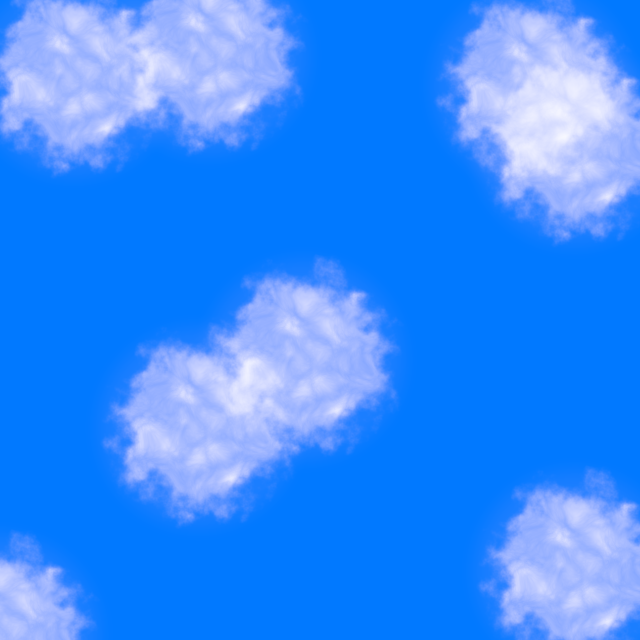
A Shadertoy shader for this texture:

```glsl
// Fluffy lilac-white cumulus puffs scattered over a vivid blue sky.

const vec3 SKY = vec3(0.005, 0.475, 1.0);
const vec3 THIN_TINT = vec3(1.0, 0.62, 1.0);   // colour that thin vapour leans to
const vec3 CLOUD_WHITE = vec3(1.0);

const float PUFF_RADIUS = 0.152;
const float BILLOW_SCALE = 15.0;
const float BILLOW_CONTRAST = 0.52;
const float BASE_DENSITY = 0.41;
const float CORE_DENSITY = 0.13;
const float WARP = 0.45;
const float EDGE_SCALE = 19.0;
const float EDGE_ROUGHNESS = 0.34;
const float EDGE_SOFTNESS = 0.34;
const float HALO = 0.10;
const vec2 SEED = vec2(37.3, 11.7);

const int PUFF_COUNT = 8;
const vec2 PUFFS[PUFF_COUNT] = vec2[](
    vec2(0.115, 0.879), vec2(0.326, 0.913),
    vec2(0.831, 0.866), vec2(0.898, 0.772),
    vec2(0.310, 0.332), vec2(0.475, 0.438),
    vec2(0.898, 0.108), vec2(0.000, 0.008));

// Random gradient in [-1, 1] from an integer hash
vec2 hashGradient(vec2 cell) {
    uvec2 q = uvec2(ivec2(cell)) * uvec2(1597u, 3812u) + uvec2(911u, 577u);
    uint h = (q.x ^ (q.y * 2053u)) * 26699u;
    h = (h ^ (h >> 15)) * 48271u;
    h = (h ^ (h >> 13)) * 69621u;
    h ^= h >> 16;
    return vec2(h & 0xffffu, h >> 16) / 32767.5 - 1.0;
}

// Signed gradient noise
float noise(vec2 p) {
    vec2 i = floor(p), f = p - i;
    vec2 u = f * f * f * (f * (f * 6.0 - 15.0) + 10.0);
    vec2 e = vec2(0.0, 1.0);
    float a = dot(hashGradient(i), f);
    float b = dot(hashGradient(i + e.yx), f - e.yx);
    float c = dot(hashGradient(i + e.xy), f - e.xy);
    float d = dot(hashGradient(i + e.yy), f - e.yy);
    return mix(mix(a, b, u.x), mix(c, d, u.x), u.y);
}

// x: rounded lumps with soft dark creases, y: signed fractal noise
vec2 fractal(vec2 p) {
    const mat2 TURN = mat2(1.6, 1.2, -1.2, 1.6);
    vec2 sum = vec2(0.0);
    float amp = 1.0;
    for (int i = 0; i < 5; i++) {
        float n = noise(p);
        sum += amp * vec2(sqrt(n * n + 0.002), n);
        p = TURN * p + 7.31;
        amp *= 0.52;
    }
    return sum;
}

// Vapour density of one puff centred on the origin
float puff(vec2 p) {
    float r = length(p) / PUFF_RADIUS;
    if (r > 1.6) return 0.0;

    vec2 q = p * BILLOW_SCALE + SEED;
    q += WARP * vec2(noise(q * 1.3 + 5.2), noise(q * 1.3 + 19.7));
    float lumps = fractal(q).x;

    float ragged = fractal(p * EDGE_SCALE + SEED.yx).y;
    float cover = smoothstep(0.0, EDGE_SOFTNESS, 1.0 - r + EDGE_ROUGHNESS * ragged);
    float body = BASE_DENSITY + BILLOW_CONTRAST * lumps + CORE_DENSITY * max(1.0 - r, 0.0);
    float halo = HALO * (1.0 - smoothstep(0.85, 1.18, r));
    return clamp(max(cover * body, halo + 0.85 * cover * body), 0.0, 0.97);
}

void mainImage(out vec4 fragColor, in vec2 fragCoord) {
    vec2 uv = fragCoord / iResolution.y;

    // Overlapping puffs thicken each other
    float clear = 1.0;
    for (int i = 0; i < PUFF_COUNT; i++) clear *= 1.0 - puff(uv - PUFFS[i]);
    float density = 1.0 - clear;

    vec3 vapour = mix(THIN_TINT, CLOUD_WHITE, density);
    fragColor = vec4(mix(SKY, vapour, density), 1.0);
}
```
